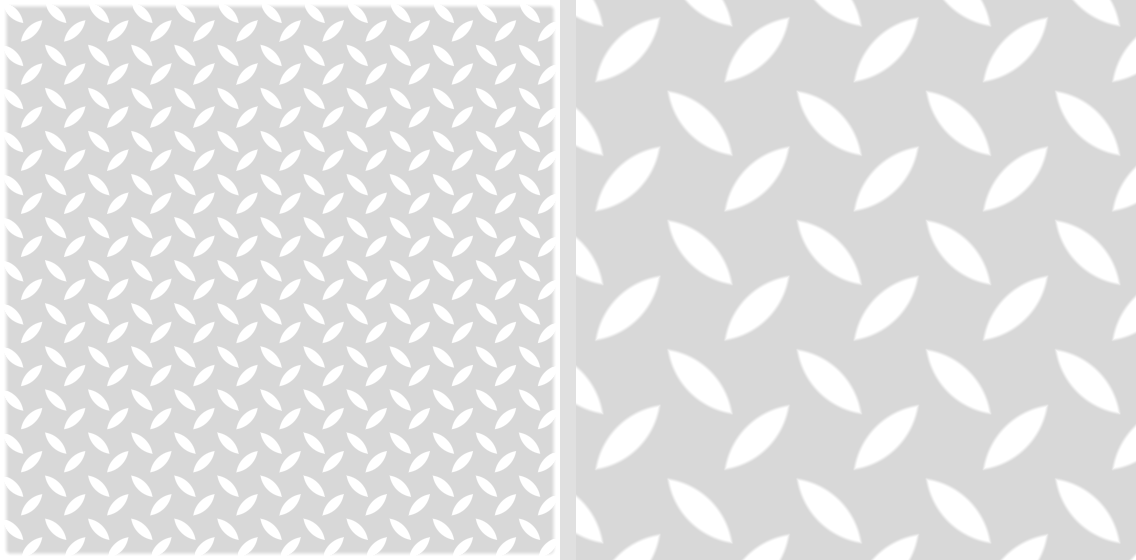
Left: the whole. Right: its middle third, enlarged.
Give the GLSL for this pattern, as a three.js fragment shader.

```glsl
#define REPEATS 13.0
#define PLATE_GREY vec3(0.847)
#define TREAD_WHITE vec3(1.0)
#define RISING_CENTER vec2(0.734, 0.282)
#define FALLING_CENTER vec2(0.293, 0.713)
#define HALF_LENGTH 0.348
#define HALF_WIDTH 0.114
#define EDGE_SOFTNESS 0.0013
#define BORDER_INSET 0.0115
#define BORDER_FADE 0.0055
#define CORNER_RADIUS 0.008

varying vec2 vUv;

// Signed distance to a pointed lens lying along x
float lensDistance(vec2 p) {
  p = abs(p);
  float radius = (HALF_LENGTH * HALF_LENGTH + HALF_WIDTH * HALF_WIDTH) / (2.0 * HALF_WIDTH);
  float offset = radius - HALF_WIDTH;
  bool nearTip = (p.x - HALF_LENGTH) * offset > p.y * HALF_LENGTH;
  return nearTip ? length(p - vec2(HALF_LENGTH, 0.0))
                 : length(p + vec2(0.0, offset)) - radius;
}

// Diagonal lens repeated once per cell; slope is 1 rising or -1 falling
float treadDistance(vec2 cell, vec2 center, float slope) {
  vec2 p = fract(cell - center + 0.5) - 0.5;
  vec2 along = vec2(1.0, slope) * inversesqrt(2.0);
  return lensDistance(vec2(dot(p, along), dot(p, vec2(-along.y, along.x))));
}

float roundedBoxDistance(vec2 p, float halfSize, float radius) {
  vec2 q = abs(p) - halfSize + radius;
  return length(max(q, 0.0)) + min(max(q.x, q.y), 0.0) - radius;
}

void main() {
  // Two crossing lens directions
  vec2 cell = vUv * REPEATS;
  float tread = min(treadDistance(cell, RISING_CENTER, 1.0),
                    treadDistance(cell, FALLING_CENTER, -1.0)) / REPEATS;
  float treadMask = 1.0 - smoothstep(-EDGE_SOFTNESS, EDGE_SOFTNESS, tread);

  // Soft white border
  float border = roundedBoxDistance(vUv - 0.5, 0.5 - BORDER_INSET, CORNER_RADIUS);
  float borderMask = smoothstep(-BORDER_FADE, BORDER_FADE, border);

  vec3 color = mix(PLATE_GREY, TREAD_WHITE, max(treadMask, borderMask));
  gl_FragColor = vec4(color, 1.0);
}
```
